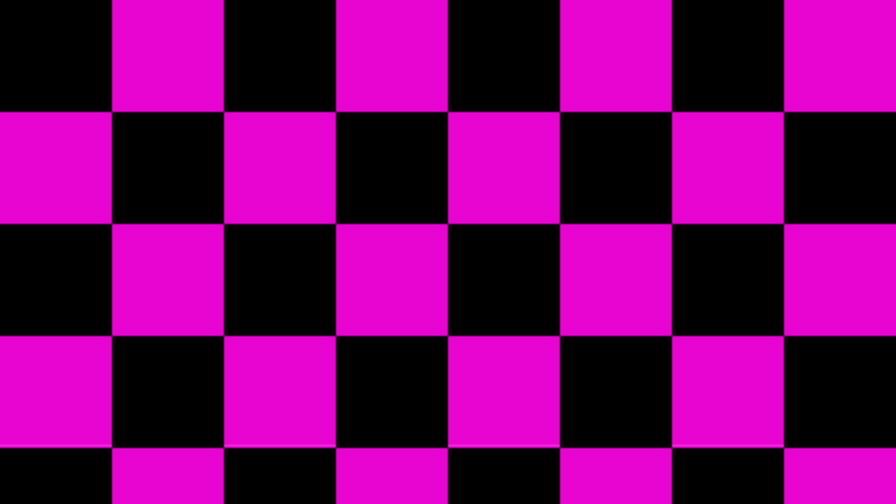
Reproduce this pattern procedurally as a WebGL 1 fragment shader.

```glsl
precision highp float;
// Magenta and black checkerboard, eight squares across and four and a half down.

uniform vec2 u_resolution;

const vec2 SQUARES = vec2(8.0, 4.5);
const float EDGE_SOFTNESS = 0.0122; // in squares
const vec3 BLACK = vec3(0.0);
const vec3 MAGENTA = vec3(0.91, 0.02, 0.82);
const vec3 HIGHLIGHT = vec3(0.94, 0.16, 0.87);

// Soft square wave: +1 in even squares, -1 in odd ones, switching on inner lines only.
float squareWave(float x, float firstLine, float lastLine, float softness) {
  float line = clamp(floor(x + 0.5), firstLine, lastLine);
  float side = 2.0 * smoothstep(-softness, softness, x - line) - 1.0;
  return side * (1.0 - 2.0 * mod(line, 2.0));
}

// Coverage of a thin band centred on the given height.
float band(float y, float center, float halfWidth, float softness) {
  return 1.0 - smoothstep(halfWidth - softness, halfWidth + softness, abs(y - center));
}

void main() {
  // Squares hang from the top, so the bottom row is cut in half.
  vec2 cell = gl_FragCoord.xy / u_resolution * SQUARES - vec2(0.0, 0.5);

  // Checker from the product of the two waves
  float columns = squareWave(cell.x, 1.0, 7.0, EDGE_SOFTNESS);
  float rows = squareWave(cell.y, 0.0, 3.0, EDGE_SOFTNESS);
  float checker = 0.5 + 0.5 * columns * rows;

  // Faint bright rim along the foot of the lowest full row
  float rim = band(cell.y, 0.022, 0.008, 0.008);
  vec3 paint = mix(MAGENTA, HIGHLIGHT, rim);

  gl_FragColor = vec4(mix(BLACK, paint, checker), 1.0);
}
```
